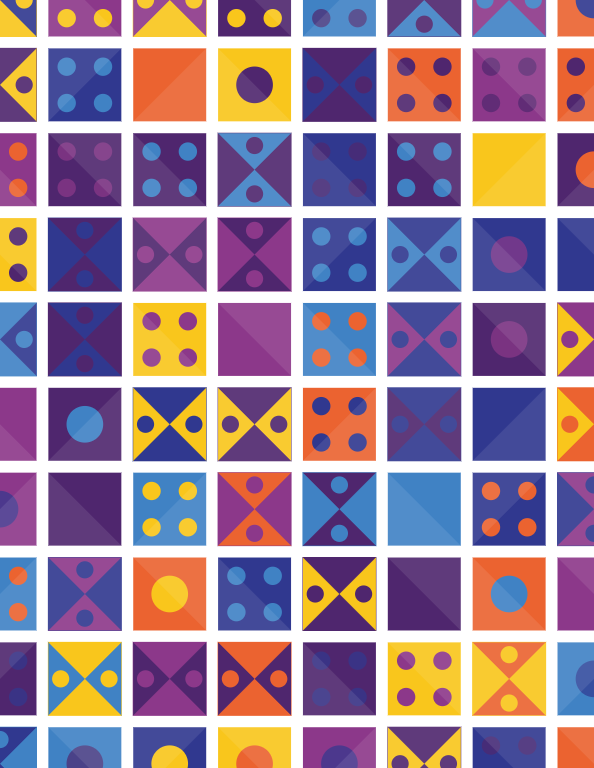
A Shadertoy shader for this pattern:

```glsl
// Grid of flat square tiles on white: plain, one disc, four dots, or a bow tie with two dots.
// Each cell hashes its kind, ground and ink colours and turn; signed distances give
// the shapes, and a faint diagonal sheen lightens one half of every tile.

const float COLUMNS = 7.0;
const float TILE_HALF = 0.430;
const float BOW_HALF = 0.436;
const float SHEEN = 0.09;
const vec3 PAPER = vec3(1.0);

// Warm colours first, then cool ones from light to dark
const vec3 PALETTE[6] = vec3[6](
    vec3(0.975, 0.775, 0.11),   // yellow
    vec3(0.92, 0.39, 0.19),     // orange
    vec3(0.25, 0.51, 0.77),     // sky blue
    vec3(0.55, 0.22, 0.54),     // magenta
    vec3(0.31, 0.15, 0.43),     // plum
    vec3(0.19, 0.22, 0.56));    // navy

// Integer hash of a cell and a channel, in [0, 1)
float hash(ivec2 cell, int channel) {
    uint h = uint(cell.x + 64) * 1597334673u
           ^ uint(cell.y + 64) * 3812015801u
           ^ uint(channel + 1) * 2798796415u;
    h = (h ^ (h >> 16)) * 2146121005u;
    h = (h ^ (h >> 15)) * 2221713035u;
    h ^= h >> 16;
    return float(h >> 8) / 16777216.0;
}

// Coverage of a signed distance, smoothed over one pixel
float cover(float dist, float pixel) {
    return clamp(0.5 - dist / pixel, 0.0, 1.0);
}

float squareDist(vec2 p, float halfSize) {
    vec2 d = abs(p) - halfSize;
    return max(d.x, d.y);
}

float discDist(vec2 p, vec2 centre, float radius) {
    return length(p - centre) - radius;
}

// Two facing triangles of ground over ink, each with an ink dot; ink shows as a hairline rim
float bowTieInk(vec2 p, float pixel) {
    float wedge = (abs(p.x) - abs(p.y)) * 0.7071;
    float triangles = cover(max(wedge, squareDist(p, TILE_HALF)), pixel);
    float dots = cover(discDist(vec2(p.x, abs(p.y)), vec2(0.0, 0.285), 0.101), pixel);
    return max(1.0 - triangles, dots);
}

// Ink on the three tiles that have a solid ground
float spotInk(vec2 p, float kind, float pixel) {
    if (kind < 0.13) return 0.0;
    if (kind < 0.37) return cover(discDist(p, vec2(0.0), 0.216), pixel);
    return cover(discDist(abs(p), vec2(0.214), 0.108), pixel);
}

// Half-plane across a diagonal, in one of four directions
float diagonalHalf(vec2 p, float turn, float pixel) {
    vec2 side = vec2(turn < 0.5 ? 1.0 : -1.0, fract(turn * 2.0) < 0.5 ? 1.0 : -1.0);
    return cover(dot(p, side) * 0.7071, pixel);
}

vec3 tileColour(vec2 p, ivec2 cell, float pixel) {
    float kind = hash(cell, 0);
    float turn = hash(cell, 1);
    int ground = int(hash(cell, 2) * 6.0);
    int ink = (ground + 1 + int(hash(cell, 3) * 5.0)) % 6;

    bool bowTie = kind > 0.67;
    vec2 q = turn < 0.55 ? p : p.yx;
    float inkMask = bowTie ? bowTieInk(q, pixel) : spotInk(p, kind, pixel);

    // Dark spots sink partly into cool grounds
    bool muted = !bowTie && ground >= 2 && ink >= 3;
    inkMask *= muted ? 0.7 : 1.0;

    // Bow ties are tinted whole, the others across a diagonal
    float lit = bowTie ? step(0.5, hash(cell, 4)) : diagonalHalf(p, turn, pixel);
    vec3 colour = mix(PALETTE[ground], PALETTE[ink], inkMask);
    colour = mix(colour, vec3(1.0), SHEEN * lit);

    float halfSize = bowTie ? BOW_HALF : TILE_HALF;
    return mix(PAPER, colour, cover(squareDist(p, halfSize), pixel));
}

void mainImage(out vec4 fragColor, in vec2 fragCoord) {
    // Cells are centred on whole numbers, counted from the top left corner
    float pixel = COLUMNS / iResolution.x;
    vec2 grid = vec2(fragCoord.x, fragCoord.y - iResolution.y) * pixel;
    vec2 cell = floor(grid + 0.5);
    fragColor = vec4(tileColour(grid - cell, ivec2(cell), pixel), 1.0);
}
```
